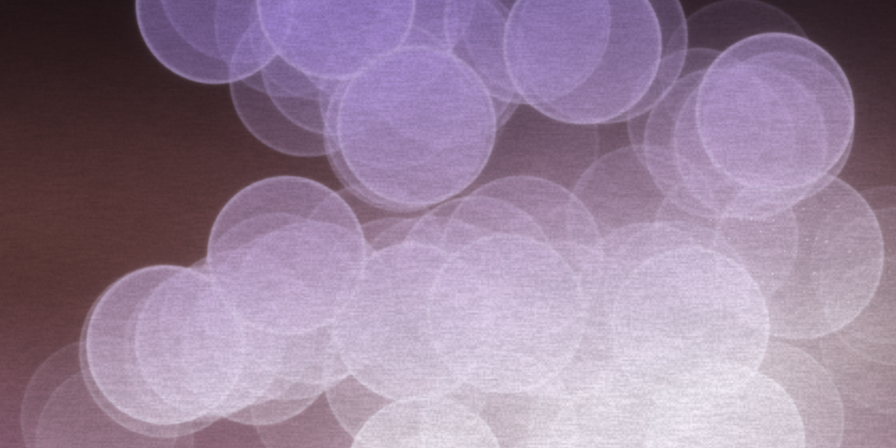
Reproduce this background procedurally as a WebGL 2 fragment shader.

```glsl
#version 300 es
precision highp float;
// Soft lens discs in lilac and white over a dark brown, worn canvas.
// Translucent discs are scattered along a few bands, with bold ones at the
// band ends; stretched noise adds weave and cellular noise adds pale specks.

uniform vec2 u_resolution;
out vec4 fragColor;

// Layout, in units of the canvas height
const int BAND_COUNT = 6;
const int DISCS_PER_BAND = 11;     // the last two sit at the band ends
const int LOOSE_DISCS = 12;
const float DISC_RADIUS = 0.177;
const float BAND_SPREAD = 0.30;
const float RIM_WIDTH = 0.006;
const float EDGE_SOFTNESS = 0.003;
const vec4 BANDS[BAND_COUNT] = vec4[](   // start.xy, end.xy
    vec4(0.48, 0.99, 1.30, 0.90), vec4(0.37, 0.23, 0.64, 0.43),
    vec4(0.92, 0.28, 1.13, 0.30), vec4(1.73, 0.75, 1.54, 0.27),
    vec4(0.75, 1.00, 0.93, 0.72), vec4(0.95, -0.06, 1.62, 0.01));

// Opacity
const float BOLD_ALPHA = 0.56;
const float FAINT_ALPHA = 0.28;
const float LOOSE_ALPHA = 0.11;
const float HAZE_ALPHA = 0.86;
const float RIM_ALPHA = 0.50;
const float GRAIN = 0.13;

// Colours
const vec3 SOOT = vec3(0.13, 0.08, 0.09);
const vec3 BROWN = vec3(0.34, 0.21, 0.21);
const vec3 DUSTY_ROSE = vec3(0.52, 0.37, 0.45);
const vec3 VIOLET = vec3(0.58, 0.48, 0.76);
const vec3 LILAC = vec3(0.72, 0.62, 0.785);
const vec3 PALE = vec3(0.91, 0.89, 0.93);

float hash(vec2 p) {
    vec3 q = fract(vec3(p.xyx) * 0.1031);
    q += dot(q, q.yzx + 33.33);
    return fract((q.x + q.y) * q.z);
}

vec2 hash2(vec2 p) {
    return vec2(hash(p), hash(p + 57.3));
}

float valueNoise(vec2 p) {
    vec2 i = floor(p), f = fract(p);
    f = f * f * (3.0 - 2.0 * f);
    return mix(mix(hash(i), hash(i + vec2(1, 0)), f.x),
               mix(hash(i + vec2(0, 1)), hash(i + vec2(1, 1)), f.x), f.y);
}

// Light turns from violet at the top to near white at the lower right
vec3 lightColor(vec2 p) {
    float paleness = clamp(1.06 - p.y - 0.2 * (1.2 - p.x), 0.0, 1.0);
    return paleness < 0.5 ? mix(VIOLET, LILAC, paleness * 2.0)
                          : mix(LILAC, PALE, paleness * 2.0 - 1.0);
}

vec3 ground(vec2 p) {
    vec3 color = mix(DUSTY_ROSE, BROWN, smoothstep(-0.1, 0.42, p.y));
    color = mix(color, SOOT, smoothstep(0.45, 1.05, p.y));
    vec2 d = (p - vec2(1.43, 0.2)) / vec2(0.62, 0.56);
    return mix(color, lightColor(p), HAZE_ALPHA * exp(-dot(d, d)));
}

// Lays one translucent disc with a bright rim and a slight outer glow
vec3 addDisc(vec3 color, vec2 p, vec2 center, float radius, float alpha) {
    float d = length(p - center) - radius;
    float soft = max(EDGE_SOFTNESS, 0.75 / u_resolution.y);
    float fill = 1.0 - smoothstep(-soft, soft, d);
    float shade = 0.90 + 0.10 * smoothstep(-radius, 0.0, d);
    float rimPos = (d + RIM_WIDTH * 0.6) / RIM_WIDTH;
    float rim = exp(-rimPos * rimPos) + 0.2 * exp(-abs(d) * 60.0);
    vec3 light = lightColor(p);
    color = mix(color, light, fill * alpha * shade);
    return mix(color, mix(light, PALE, 0.5), min(rim * alpha * RIM_ALPHA, 1.0));
}

vec3 addAllDiscs(vec3 color, vec2 p) {
    for (int i = 0; i < LOOSE_DISCS; i++) {
        vec2 center = hash2(vec2(float(i) * 7.1, 3.7)) * vec2(2.2, 1.0) - vec2(0.1, 0.15);
        color = addDisc(color, p, center, DISC_RADIUS, LOOSE_ALPHA);
    }
    for (int k = 0; k < DISCS_PER_BAND; k++) {
        int boldIndex = k - (DISCS_PER_BAND - 2);
        bool bold = boldIndex >= 0;
        for (int b = 0; b < BAND_COUNT; b++) {
            vec2 seed = vec2(float(k) * 3.1 + 1.0, float(b) * 5.7 + 2.0);
            float t = bold ? float(boldIndex)
                           : (float(k) + hash(seed + 11.0)) / float(DISCS_PER_BAND - 2);
            vec2 center = mix(BANDS[b].xy, BANDS[b].zw, t);
            if (!bold) center += (hash2(seed) - 0.5) * BAND_SPREAD;
            float radius = DISC_RADIUS * (bold ? 1.0 : mix(0.9, 1.1, hash(seed + 23.0)));
            float alpha = bold ? BOLD_ALPHA : FAINT_ALPHA * mix(0.6, 1.4, hash(seed + 31.0));
            color = addDisc(color, p, center, radius, alpha);
        }
    }
    return color;
}

// Pale cellular flecks gathered near the right side
float specks(vec2 p) {
    vec2 cell = p * 42.0, id = floor(cell);
    float size = 0.22 * hash(id + 5.0);
    float d = length(fract(cell) - mix(vec2(0.3), vec2(0.7), hash2(id)));
    vec2 q = (p - vec2(1.72, 0.42)) / vec2(0.25, 0.15);
    return (1.0 - smoothstep(size * 0.4, size + 0.05, d)) * step(0.6, hash(id + 9.0)) * exp(-dot(q, q));
}

void main() {
    vec2 p = gl_FragCoord.xy / u_resolution.y;
    vec3 color = addAllDiscs(ground(p), p);
    color = mix(color, PALE, 0.4 * specks(p));

    // Canvas weave, fine grain and broad stains
    float weave = valueNoise(p * vec2(38.0, 230.0)) - 0.5;
    float grain = valueNoise(p * 210.0 + 40.0) - 0.5;
    float stain = valueNoise(p * vec2(9.0, 14.0) + 80.0) - 0.5;
    color *= 1.0 + GRAIN * (0.6 * weave + 0.7 * grain + 0.4 * stain);
    fragColor = vec4(clamp(color, 0.0, 1.0), 1.0);
}
```
